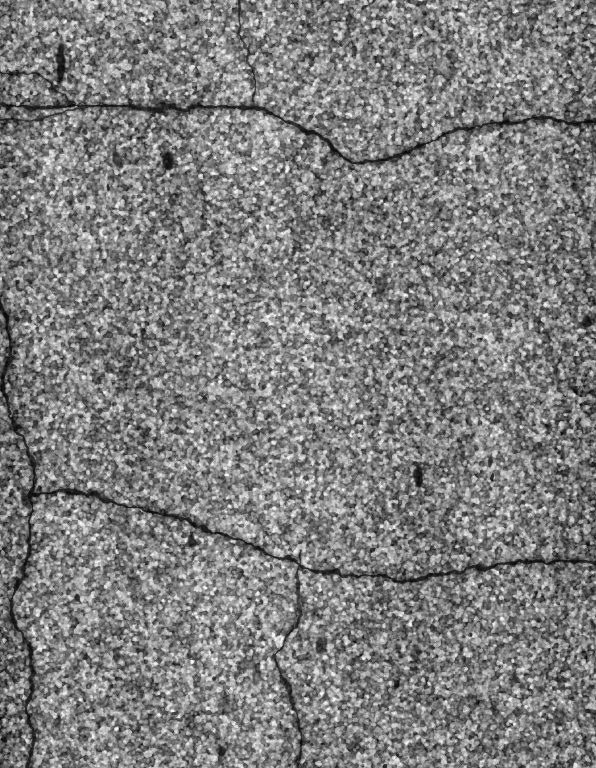
Write a WebGL 1 fragment shader that draws this texture.

```glsl
precision highp float;
// Weathered concrete in grey: fine pale and dark grains, ragged cracks, dark drips.
// Grains are two soft Voronoi mosaics plus grit; cracks are curves bent by noise; spots
// are scattered by hash, over faint vertical streaks and two slab lines.
uniform vec2 u_resolution;

#define STONES 186.0        // coarse grains per canvas height
#define BASE_TONE 0.497
#define COARSE_CONTRAST 0.47
#define FINE_CONTRAST 0.29
#define GAP_SHADE 0.16
#define GRIT 0.20
#define CRACK_WIDTH 0.0024
#define CRACK_WOBBLE 0.020
#define CRACK_RAGGED 0.0075
#define STAIN_TONE 0.22
#define SPOTS 34

float hash(vec2 p) {
  vec3 q = fract(vec3(p.xyx) * 0.1031);
  q += dot(q, q.yzx + 33.33);
  return fract((q.x + q.y) * q.z);
}

vec2 hash2(vec2 p) {
  return vec2(hash(p), hash(p + 71.7));
}

float noise(vec2 p) {
  vec2 i = floor(p), f = fract(p);
  f = f * f * (3.0 - 2.0 * f);
  return mix(mix(hash(i), hash(i + vec2(1.0, 0.0)), f.x),
             mix(hash(i + vec2(0.0, 1.0)), hash(i + 1.0), f.x), f.y);
}

float fbm(vec2 p) {
  return 0.55 * noise(p) + 0.3 * noise(p * 2.1 + 9.0) + 0.15 * noise(p * 4.3 + 31.0);
}

// Soft mosaic of uneven grains: x is the blended tone, y the closeness to a grain center
vec2 grains(vec2 p) {
  vec2 cell = floor(p);
  float tone = 0.0, total = 0.0, nearest = 4.0;
  for (int j = -1; j <= 1; j++) {
    for (int i = -1; i <= 1; i++) {
      vec2 id = cell + vec2(float(i), float(j));
      vec2 away = id + hash2(id + 5.0) - p;
      float d2 = dot(away, away) * mix(0.6, 1.8, hash(id + 211.0));
      float weight = exp(-9.0 * d2);
      tone += weight * pow(hash(id + 137.0), 1.25);
      total += weight;
      nearest = min(nearest, d2);
    }
  }
  return vec2(tone / total - 0.45, 0.5 - sqrt(nearest));
}

float bump(float x, float center, float width) {
  float t = (x - center) / width;
  return exp(-t * t);
}

// Dark core and weak halo at a signed offset, kept between two ends along the run
float crack(float offset, float along, float from, float to, float width) {
  float d = abs(offset) / width;
  float line = max(1.0 - smoothstep(0.4, 1.7, d), 0.35 - 0.35 * smoothstep(0.5, 4.0, d));
  return line * smoothstep(from - 0.004, from, along) * (1.0 - smoothstep(to, to + 0.004, along));
}

float cracks(vec2 p) {
  vec2 bend = vec2(fbm(p * 24.0), fbm(p * 24.0 + 50.0)) - 0.5;
  vec2 ragged = vec2(fbm(p * 105.0), fbm(p * 105.0 + 40.0)) - 0.5;
  vec2 q = p + CRACK_WOBBLE * bend + CRACK_RAGGED * ragged;
  float w = CRACK_WIDTH * mix(0.5, 1.5, noise(p * 45.0 + 8.0)) * mix(0.7, 1.3, noise(p * 170.0));
  float upper = 0.862 - 0.072 * bump(q.x, 0.49, 0.1) - 0.02 * smoothstep(0.5, 0.75, q.x);
  float lower = 0.357 - 0.11 * smoothstep(0.08, 0.5, q.x) + 0.02 * smoothstep(0.52, 0.66, q.x);
  float side = 0.042 - 0.033 * smoothstep(0.39, 0.48, q.y)
    - 0.028 * bump(q.y, 0.205, 0.05) - 0.03 * smoothstep(0.57, 0.66, q.y);
  float topStem = 0.335 - 0.022 * smoothstep(0.89, 0.96, q.y);
  float lowStem = 0.392 - 0.034 * bump(q.y, 0.134, 0.04);
  float forkHigh = 0.905 - 0.045 * smoothstep(0.04, 0.115, q.x);
  float forkLow = 0.845 + 0.015 * smoothstep(0.05, 0.115, q.x);
  float c = crack(q.y - upper, q.x, -0.1, 0.9, w);
  c = max(c, crack(q.y - lower, q.x, 0.04, 0.9, w * 0.9));
  c = max(c, crack(q.x - side, q.y, -0.1, 0.65, w * 1.1));
  c = max(c, 0.85 * crack(q.x - topStem, q.y, 0.855, 1.1, w * 0.8));
  c = max(c, 0.85 * crack(q.x - lowStem, q.y, -0.1, 0.28, w * 0.8));
  c = max(c, 0.8 * crack(q.y - forkHigh, q.x, -0.1, 0.112, w * 0.75));
  return max(c, 0.8 * crack(q.y - forkLow, q.x, -0.1, 0.112, w * 0.8));
}

float blot(vec2 p, vec2 center, vec2 size) {
  return 1.0 - smoothstep(0.65, 1.25, length((p - center) / size));
}

// Two heavy drips and many small spots, mostly taller than wide
float stains(vec2 p, float aspect) {
  vec2 q = p + 0.004 * (vec2(noise(p * 130.0), noise(p * 130.0 + 20.0)) - 0.5);
  float s = max(blot(q, vec2(0.079, 0.917), vec2(0.006, 0.033)),
                blot(q, vec2(0.218, 0.792), vec2(0.008, 0.013)));
  for (int i = 0; i < SPOTS; i++) {
    vec2 id = vec2(float(i) * 3.7, 12.3);
    float size = mix(0.003, 0.009, pow(hash(id + 4.0), 1.6));
    vec2 shape = size * vec2(0.8, mix(0.8, 2.0, hash(id + 8.0)));
    s = max(s, mix(0.35, 1.0, hash(id + 2.0)) * blot(q, hash2(id) * vec2(aspect, 1.0), shape));
  }
  return s;
}

void main() {
  vec2 p = gl_FragCoord.xy / u_resolution.y;
  float aspect = u_resolution.x / u_resolution.y;
  vec2 coarse = grains(p * STONES);
  vec2 fine = grains(mat2(0.8, 0.6, -0.6, 0.8) * p * STONES * 1.45 + 300.0);
  float tone = BASE_TONE + COARSE_CONTRAST * coarse.x + FINE_CONTRAST * fine.x;
  tone += GAP_SHADE * coarse.y + GRIT * (noise(p * STONES * 2.0 + 3.0) - 0.5);
  // Broad weathering, vertical streaks and darker sides
  tone += 0.10 * (fbm(p * 7.0) - 0.5) + 0.07 * (noise(p * vec2(28.0, 2.5)) - 0.5);
  tone += 0.03 * bump(p.x, 0.33, 0.09);
  tone -= 0.09 * (1.0 - smoothstep(0.0, 0.05, p.x)) + 0.07 * smoothstep(aspect - 0.14, aspect, p.x);
  // Faint slab lines
  float slab = min(abs(p.x - 0.337), abs(p.x - 0.485));
  tone -= 0.06 * (1.0 - smoothstep(0.0005, 0.002, slab)) * noise(p * vec2(1.0, 60.0));
  tone = mix(tone, tone * STAIN_TONE, max(cracks(p), stains(p, aspect)));
  gl_FragColor = vec4(vec3(clamp(tone, 0.04, 0.97)), 1.0);
}
```
